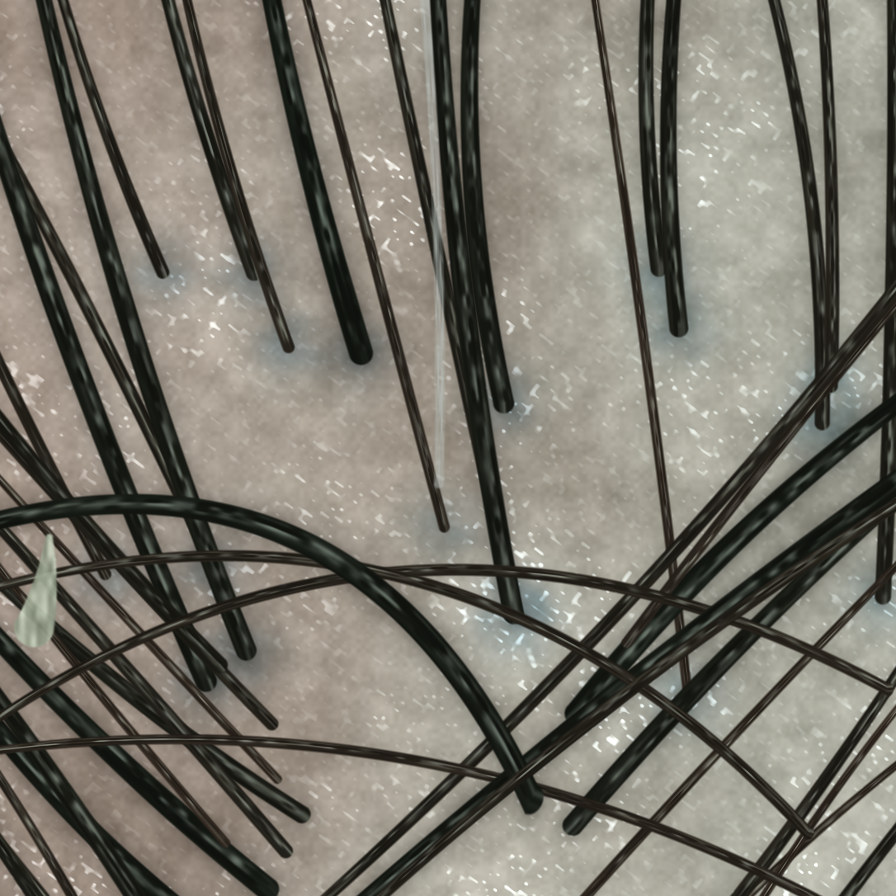
Reproduce this texture procedurally as a Shadertoy shader.

```glsl
// Close-up of dark, glossy hairs over pale, moist skin.
// Skin is layered value noise with glints; each hair is a bent segment
// placed by hash in four groups: hanging, bundled, leaning and arching.

float hash(float n) { return fract(sin(n * 12.9898) * 43758.5453); }
float hash2(vec2 p) { return fract(sin(dot(p, vec2(127.1, 311.7))) * 43758.5453); }

float noise(vec2 p) {
    vec2 cell = floor(p), f = fract(p);
    f = f * f * (3.0 - 2.0 * f);
    return mix(mix(hash2(cell), hash2(cell + vec2(1, 0)), f.x),
               mix(hash2(cell + vec2(0, 1)), hash2(cell + vec2(1, 1)), f.x), f.y);
}

float fbm(vec2 p) {
    float sum = 0.0, amp = 0.5;
    for (int i = 0; i < 4; i++) {
        sum += amp * noise(p);
        p = mat2(1.6, 1.2, -1.2, 1.6) * p + 3.7;
        amp *= 0.5;
    }
    return sum;
}

// Bent segment: x = signed side offset, y = distance, z = length along it
vec3 bentSegment(vec2 p, vec2 a, vec2 b, float bend) {
    float len = length(b - a);
    vec2 dir = (b - a) / len;
    vec2 q = vec2(dot(p - a, dir), dot(p - a, vec2(-dir.y, dir.x)));
    float t = clamp(q.x / len, 0.0, 1.0);
    float slope = 4.0 * bend * (1.0 - 2.0 * t) / len;
    float side = (q.y - 4.0 * bend * t * (1.0 - t)) / sqrt(1.0 + slope * slope);
    return vec3(side, length(vec2(side, q.x - t * len)), t * len);
}

// Ends and bend of hair i
void placeHair(int i, out vec2 a, out vec2 b, out float bend) {
    float n = float(i) * 3.0 + 1.0;
    float h1 = hash(n), h2 = hash(n + 0.7), h3 = hash(n + 1.4);
    bend = (h3 - 0.5) * 0.04;
    if (i < 18) {                       // hanging from the top
        float x = mix(-0.22, 1.0, (float(i) + h1) / 18.0);
        float drop = mix(0.3, 0.85, h2);
        a = vec2(x, 1.05);
        b = a + drop * vec2(mix(0.42, -0.05, x) + (h3 - 0.5) * 0.22, -1.0);
    } else if (i < 30) {                // bundle at the lower left
        a = vec2(-0.08, mix(0.12, 0.68, (float(i - 18) + h1) / 12.0));
        b = a + vec2(mix(0.24, 0.42, h2), -mix(0.32, 0.55, h3));
    } else if (i < 38) {                // leaning in from the right
        a = vec2(1.05, mix(0.08, 0.72, (float(i - 30) + h1) / 8.0));
        b = a - vec2(mix(0.25, 0.42, h2), mix(0.38, 0.52, h3));
    } else if (i % 3 == 2) {            // long rising arcs
        a = vec2(mix(0.2, 0.42, h1), -0.05);
        b = vec2(1.05, mix(0.45, 0.75, h2));
        bend = mix(-0.03, 0.08, h3);
    } else {                            // wide arches from the left
        a = vec2(-0.08, mix(0.02, 0.46, (float(i - 38) + h1) / 7.0));
        b = vec2(mix(0.55, 1.1, h2), mix(-0.1, 0.25, h3));
        bend = mix(0.06, 0.18, hash(n + 2.1));
    }
}

vec3 skinColor(vec2 p) {
    float tone = fbm(p * 4.0 + 8.0);
    vec3 pink = vec3(0.635, 0.575, 0.525), olive = vec3(0.665, 0.665, 0.615);
    vec3 skin = mix(pink, olive, smoothstep(0.1, 0.9, p.x * 0.8 + tone * 0.5 - 0.1));
    skin += (tone - 0.45) * 0.2 + (fbm(p * 38.0) - 0.47) * 0.16;
    skin += (noise(p * 190.0) - 0.5) * 0.05;
    // Moist glints gathered in patches
    float patches = smoothstep(0.35, 0.75, fbm(p * 9.0 + 21.0));
    vec2 grain = mat2(0.8, 0.6, -0.6, 0.8) * p * vec2(130.0, 190.0);
    float glint = smoothstep(0.68, 0.98, noise(grain)) * (0.2 + patches);
    return skin + vec3(0.30, 0.33, 0.35) * glint + 0.05 * patches;
}

void mainImage(out vec4 fragColor, in vec2 fragCoord) {
    vec2 p = fragCoord / iResolution.y;
    float edge = max(0.0016, 0.8 / iResolution.y);
    vec3 skin = skinColor(p), ink = vec3(0.0);
    float clear = 1.0, shade = 0.0, blue = 0.0;

    for (int i = 0; i < 45; i++) {
        vec2 a, b;
        float bend, seed = float(i);
        placeHair(i, a, b, bend);
        vec3 s = bentSegment(p, a, b, bend);
        float thick = hash(seed * 5.0 + 2.3);
        float radius = mix(0.0045, 0.0135, thick);
        radius *= 0.75 + 0.25 * min(s.z / 0.4, 1.0);
        shade = max(shade, exp(-max(s.y - radius, 0.0) * 75.0) * thick);
        if (i < 18) {
            vec2 rootOffset = p - b;
            blue += exp(-dot(rootOffset, rootOffset) * 700.0);
        }
        float cover = 1.0 - smoothstep(-edge, edge, s.y - radius);
        if (cover > 0.0) {
            // Dark shaft with a broken sheen along its ridge
            float across = s.x / radius;
            float sheen = exp(-pow((across - 0.15) * 2.2, 2.0));
            float flecks = noise(vec2(s.z * 75.0, across * 2.5 + seed * 7.0));
            float streak = noise(vec2(s.z * 14.0, across * 3.0 + seed * 11.0));
            vec3 shaft = mix(vec3(0.20, 0.155, 0.125), vec3(0.065, 0.08, 0.06), sqrt(thick));
            shaft *= 0.75 + 0.5 * streak;
            shaft += vec3(0.36, 0.39, 0.37) * sheen * smoothstep(0.3, 0.95, flecks * 0.6 + streak * 0.4);
            ink = mix(ink, shaft, cover);
            clear *= 1.0 - cover;
        }
    }

    // Bluish roots and soft contact shadow, then the hairs
    skin = mix(skin, skin * vec3(0.70, 0.80, 0.86), min(blue, 1.0) * (0.4 + 0.6 * noise(p * 45.0)));
    skin *= 1.0 - 0.25 * shade;
    vec3 color = skin * clear + ink;

    // One translucent hair and a pale flake
    vec3 pale = bentSegment(p, vec2(0.47, 1.05), vec2(0.49, 0.46), 0.008);
    float paleCover = 1.0 - smoothstep(0.003, 0.007, pale.y);
    color = mix(color, vec3(0.72, 0.75, 0.73), paleCover * (0.25 + 0.5 * noise(pale.zx * vec2(40.0, 500.0))));
    vec3 flake = bentSegment(p, vec2(0.055, 0.40), vec2(0.038, 0.30), 0.004);
    float flakeCover = 1.0 - smoothstep(-0.002, 0.002, flake.y - 0.004 - flake.z * 0.18);
    color = mix(color, vec3(0.62, 0.66, 0.58) + 0.3 * (noise(p * vec2(160.0, 60.0)) - 0.4), flakeCover * 0.9);

    fragColor = vec4(clamp(color, 0.0, 1.0), 1.0);
}
```
